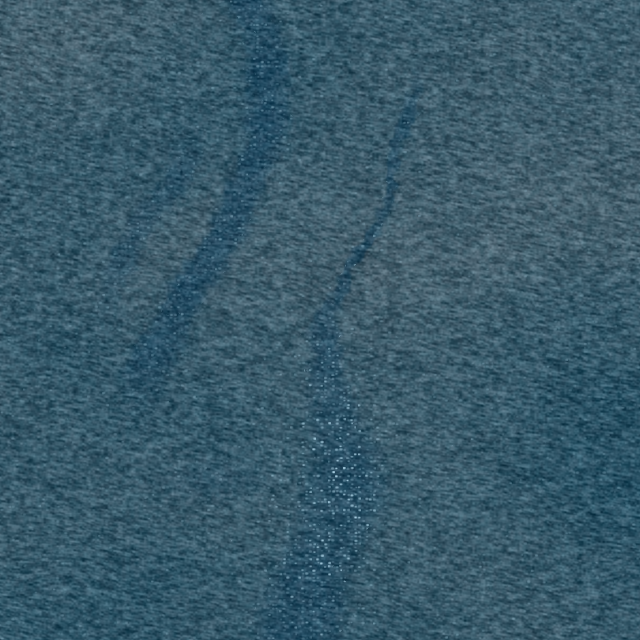
Reproduce this texture procedurally as a Shadertoy shader.

```glsl
// Brushed blue-grey shimmering surface with dark, glitter-filled wavy streaks.

const vec3 SLATE = vec3(0.258, 0.372, 0.428);
const vec3 TEAL = vec3(0.150, 0.315, 0.392);
const vec3 STREAK_BLUE = vec3(0.105, 0.268, 0.365);
const vec3 GLINT = vec3(0.55, 0.70, 0.77);
const vec2 FIBRE_FREQ = vec2(85.0, 250.0);
const float FIBRE_TILT = 0.14;
const float FIBRE_CONTRAST = 0.25;
const float GRAIN_CONTRAST = 0.10;
const float GLINT_CELLS = 170.0;

float hash(vec2 p) {
    vec3 q = fract(vec3(p.xyx) * 0.1031);
    q += dot(q, q.yzx + 33.33);
    return fract((q.x + q.y) * q.z);
}

float noise(vec2 p) {
    vec2 i = floor(p), f = fract(p);
    f = f * f * (3.0 - 2.0 * f);
    return mix(mix(hash(i), hash(i + vec2(1, 0)), f.x),
               mix(hash(i + vec2(0, 1)), hash(i + vec2(1, 1)), f.x), f.y);
}

float fbm(vec2 p) {
    float sum = 0.0, amp = 0.5;
    for (int i = 0; i < 4; i++) {
        sum += amp * noise(p);
        p = mat2(1.6, 1.2, -1.2, 1.6) * p + 7.3;
        amp *= 0.5;
    }
    return sum / 0.9375;
}

// Soft elliptical patch of the large-scale shading.
float patchAt(vec2 p, vec2 centre, vec2 radius) {
    vec2 d = (p - centre) / radius;
    return exp(-dot(d, d));
}

// Soft band around the curve x = centre, limited to a range of heights.
float band(vec2 p, float centre, float width, float low, float high) {
    float d = (p.x - centre) / width;
    float ends = smoothstep(low, low + 0.15, p.y) * (1.0 - smoothstep(high - 0.12, high, p.y));
    return exp(-d * d * d * d) * ends;
}

float streaks(vec2 p) {
    float y = p.y;
    p.x += 0.035 * (fbm(p * 14.0) - 0.5) + 0.016 * (noise(p * 90.0) - 0.5);
    float left = 0.21 + 0.21 * smoothstep(0.30, 0.85, y) - 0.04 * smoothstep(0.85, 1.05, y);
    float right = 0.51 + 0.10 * smoothstep(0.48, 0.72, y) + 0.04 * smoothstep(0.72, 0.90, y)
                + 0.03 * exp(-pow((y - 0.27) / 0.1, 2.0)) - 0.04 * (1.0 - smoothstep(0.0, 0.2, y));
    float side = 0.17 + 0.13 * smoothstep(0.50, 0.82, y);
    float rightWidth = mix(0.062, 0.011, smoothstep(0.15, 0.62, y));
    float s = band(p, left, 0.031, 0.32, 1.20);
    s = max(s, 0.85 * band(p, right, rightWidth, -0.20, 0.93));
    s = max(s, 0.60 * band(p, side, 0.022, 0.46, 0.84));
    s = max(s, 0.40 * patchAt(p, vec2(0.33, 0.25), vec2(0.07, 0.03)));
    return s * mix(0.5, 1.15, fbm(p * 18.0 + 4.0));
}

// Short, slightly tilted and wavering fibres, centred on zero.
float fibres(vec2 p) {
    p.y += FIBRE_TILT * p.x + 0.012 * noise(p * 9.0);
    float coarse = noise(p * FIBRE_FREQ) - 0.5;
    float fine = noise(p * FIBRE_FREQ * vec2(1.7, 1.35) + 41.0) - 0.5;
    return 0.6 * coarse + 0.5 * fine;
}

// Scattered bright flecks; density is the chance of one per cell.
float glints(vec2 p, float density, float pixel) {
    vec2 g = p * GLINT_CELLS, cell = floor(g);
    vec2 centre = 0.3 + 0.4 * vec2(hash(cell + 11.0), hash(cell + 57.0));
    vec2 d = (fract(g) - centre) * vec2(0.8, 1.1);
    float radius = mix(0.18, 0.36, hash(cell + 93.0));
    float soft = 0.15 + 0.5 * pixel * GLINT_CELLS;
    float dot_ = 1.0 - smoothstep(radius - soft, radius + soft, length(d));
    float lit = step(hash(cell), density);
    return dot_ * lit * mix(0.3, 1.0, pow(hash(cell + 131.0), 3.0));
}

void mainImage(out vec4 fragColor, in vec2 fragCoord) {
    vec2 p = fragCoord / iResolution.xy;
    float pixel = 1.0 / iResolution.y;

    // Broad teal shading with pale slate regions
    float teal = 0.12 + 0.9 * (fbm(p * vec2(3.5, 5.0) + 2.0) - 0.5);
    teal += 0.75 * patchAt(p, vec2(1.03, 0.27), vec2(0.20, 0.26));
    teal += 0.40 * patchAt(p, vec2(0.05, 0.62), vec2(0.20, 0.16));
    teal += 0.40 * patchAt(p, vec2(0.10, 0.05), vec2(0.40, 0.40));
    teal += 0.30 * patchAt(p, vec2(0.45, 0.92), vec2(0.20, 0.15));
    teal -= 0.35 * patchAt(p, vec2(0.85, 0.68), vec2(0.22, 0.22));
    teal -= 0.25 * patchAt(p, vec2(0.05, 0.95), vec2(0.25, 0.20));
    teal = clamp(teal, -0.2, 1.0);
    vec3 color = mix(SLATE, TEAL, teal);

    // Dark streaks
    float streak = clamp(streaks(p), 0.0, 1.0);
    color = mix(color, STREAK_BLUE, 0.85 * streak);

    // Brushed fibres and fine grain
    color += FIBRE_CONTRAST * fibres(p) * mix(1.0, 0.75, streak);
    color += GRAIN_CONTRAST * (noise(p * 300.0 + 19.0) - 0.5);
    color.r += 0.03 * (noise(p * 150.0 + 71.0) - 0.5);

    // Glitter, densest in the lower streak
    float lower = patchAt(p, vec2(0.52, 0.23), vec2(0.10, 0.22));
    float density = 0.04 + 0.06 * max(teal, 0.0) + 0.28 * streak + 0.14 * lower;
    float strength = 0.45 + 0.2 * streak + 0.35 * lower;
    color = mix(color, GLINT + 0.2 * lower, strength * glints(p, density, pixel));

    fragColor = vec4(clamp(color, 0.0, 1.0), 1.0);
}
```
